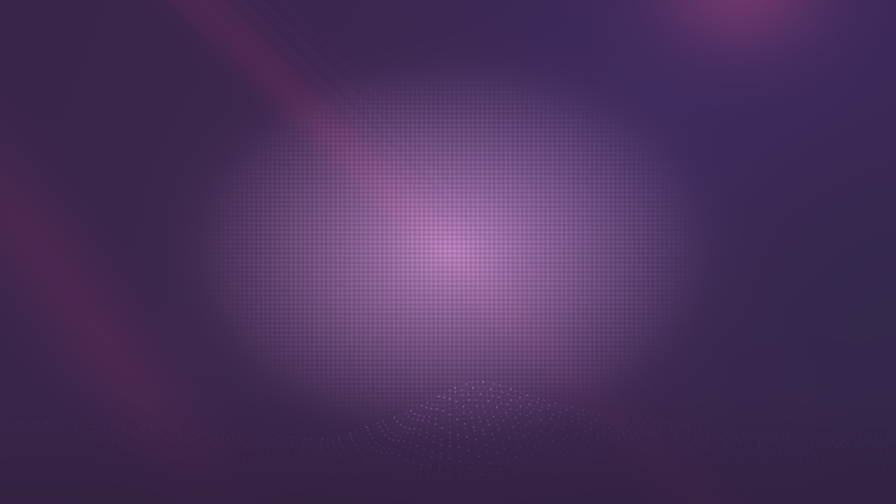
This background is drawn by a WebGL 1 fragment shader. Its source:

```glsl
precision highp float;
// Violet backdrop with a meshed oval glow, diagonal light streaks and a wave of dots.

uniform vec2 u_resolution;

float gauss(float d, float width) {
  return exp(-d * d / (width * width));
}

// Broad colour drift: plum at the left, indigo at the top right, dark below.
vec3 backdrop(vec2 p, float aspect) {
  vec3 plum = vec3(0.225, 0.145, 0.29);
  vec3 indigo = vec3(0.24, 0.165, 0.365);
  vec3 slate = vec3(0.195, 0.155, 0.29);
  vec3 color = mix(plum, indigo, gauss(length((p - vec2(aspect * 0.82, 0.9)) * vec2(0.8, 1.0)), 0.48));
  color = mix(color, slate, 0.8 * gauss(length(p - vec2(aspect, 0.36)), 0.36));
  color *= 1.0 - 0.1 * smoothstep(0.25, 0.0, p.y);
  float topGlow = gauss(length((p - vec2(aspect * 0.825, 1.03)) * vec2(0.8, 1.0)), 0.13);
  return color + vec3(0.19, 0.05, 0.06) * topGlow;
}

// Soft rose bands running down to the right, with fine parallel threads.
vec3 streaks(vec2 p) {
  float d = (p.x + p.y - 1.39) * 0.707;
  float fade = mix(0.3, 1.0, smoothstep(0.35, 0.8, p.y));
  float upper = gauss(d, 0.045) * fade;
  float threads = gauss(d - 0.075, 0.06) * fade * (0.5 + 0.5 * sin(d * 330.0) * sin(d * 117.0));
  float left = dot(p, vec2(0.82, 0.57)) - 0.35;
  float lower = gauss(left, 0.085) * smoothstep(0.95, 0.5, p.y) * smoothstep(-0.1, 0.35, p.y);
  return vec3(0.065, 0.008, 0.02) * (upper + lower) + vec3(0.025, 0.01, 0.02) * threads;
}

// Oval falloff, nearly linear from the middle with a rounded rim.
float ovalGlow(vec2 q) {
  float rim = 1.0 - length(q / vec2(0.525, 0.375));
  return 0.5 * (rim + sqrt(rim * rim + 0.01));
}

// Fine square mesh, averaging to one.
float mesh(vec2 q) {
  vec2 wave = cos(q * 6.28318 * 108.0);
  return 1.0 + 0.055 * (wave.x + wave.y);
}

// Rows of dots that ride a hump and spread out towards the viewer.
float dotWave(vec2 q, float pixel) {
  float light = 0.0;
  float radius = max(0.0018, 0.55 * pixel);
  for (int i = 0; i < 18; i++) {
    float depth = float(i) / 17.0;
    float spacing = mix(0.011, 0.021, depth);
    float column = floor(q.x / spacing + 0.5);
    float x = column * spacing;
    float crest = 0.085 * gauss(x - 0.05, 0.17) + 0.018 * sin(x * 6.0);
    float y = -0.355 + crest * (1.0 - 0.55 * depth) - 0.125 * depth
            + 0.004 * sin(x * 31.0 + depth * 9.0);
    float sparkle = 0.55 + 0.45 * sin(column * 2.4 + float(i) * 4.1);
    float reach = gauss(x - 0.03, mix(0.2, 0.11, depth)) + 0.2 * (1.0 - depth);
    light += gauss(length(q - vec2(x, y)), radius) * sparkle * reach * mix(1.0, 0.4, depth);
  }
  return light;
}

void main() {
  vec2 p = gl_FragCoord.xy / u_resolution.y;
  float aspect = u_resolution.x / u_resolution.y;
  vec2 q = p - vec2(aspect * 0.502, 0.502);

  vec3 color = backdrop(p, aspect) + streaks(p);
  float glow = ovalGlow(q);
  color += vec3(0.45, 0.335, 0.405) * glow;
  color *= mix(1.0, mesh(q), smoothstep(0.02, 0.3, glow));
  color += vec3(0.22, 0.15, 0.24) * dotWave(q, 1.0 / u_resolution.y);

  gl_FragColor = vec4(color, 1.0);
}
```
